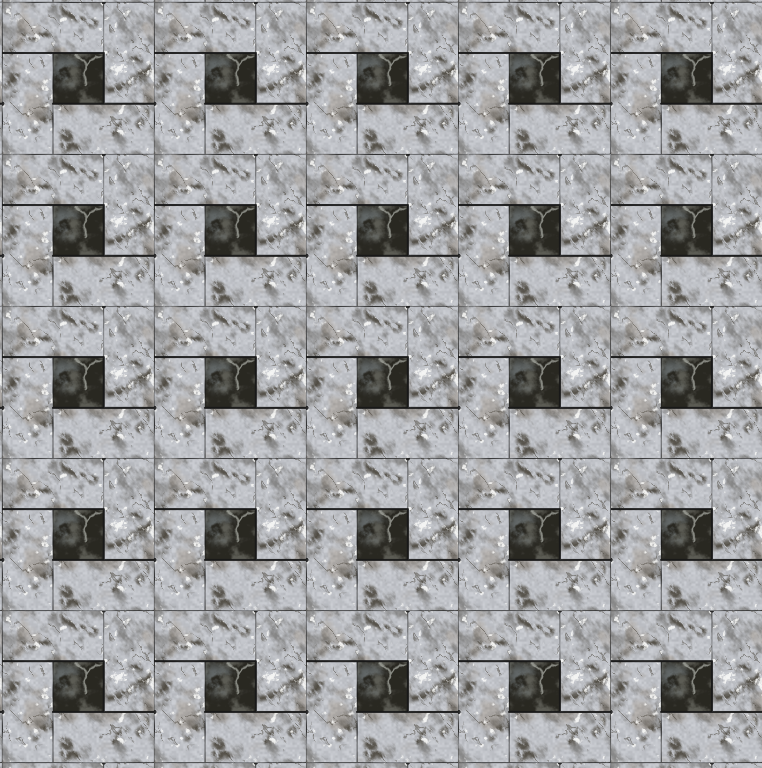
Write a Shadertoy shader that draws this texture.

```glsl
// Weathered pale stone planks in a pinwheel around dark square slabs, five by five.
#define PERIOD 0.198            // pinwheel size, in canvas heights
#define ORIGIN vec2(0.003)      // inset of the first pinwheel from the top left
#define SEAM_WIDTH 0.012        // half width of the fine joints, in plank widths
#define JOINT_WIDTH 0.021       // half width of the deep joints
#define BLOT_WIDTH 0.15         // reach of a stain around its core
#define STAIN_AMOUNT 0.85
#define PALE vec3(0.755, 0.765, 0.787)
#define GREY vec3(0.545, 0.545, 0.545)
#define STAIN vec3(0.27, 0.25, 0.21)
#define SLAB vec3(0.16, 0.155, 0.13)
#define MIST vec3(0.46, 0.49, 0.50)
#define JOINT vec3(0.09, 0.09, 0.09)

// Cores of the stains: start and end, in plank widths from the top left
const vec4 BLOTS[12] = vec4[12](
    vec4(1.20, 0.05, 1.45, 0.32), vec4(1.50, 0.30, 1.78, 0.45),
    vec4(0.45, 0.75, 0.88, 0.62), vec4(2.55, 1.13, 2.66, 1.12),
    vec4(2.15, 1.72, 2.45, 1.68), vec4(2.50, 1.62, 2.90, 1.30),
    vec4(0.10, 1.62, 0.25, 1.48), vec4(0.70, 2.50, 0.84, 2.32),
    vec4(1.22, 2.55, 1.30, 2.70), vec4(1.25, 2.85, 1.50, 2.88),
    vec4(2.25, 2.52, 2.38, 2.36), vec4(2.70, 2.38, 2.85, 2.15));

float hash(vec2 p) {
    return fract(sin(dot(p, vec2(127.1, 311.7))) * 43758.5);
}

float noise(vec2 p) {
    vec2 i = floor(p), f = fract(p);
    f = f * f * (3.0 - 2.0 * f);
    return mix(mix(hash(i), hash(i + vec2(1, 0)), f.x),
               mix(hash(i + vec2(0, 1)), hash(i + vec2(1, 1)), f.x), f.y);
}

float fbm(vec2 p) {
    float sum = 0.0, amp = 0.53;
    for (int i = 0; i < 4; i++) {
        sum += amp * noise(p);
        p = mat2(1.6, 1.2, -1.2, 1.6) * p + 5.7;
        amp *= 0.5;
    }
    return sum;
}

float segment(vec2 p, vec2 a, vec2 b) {
    vec2 ab = b - a;
    return length(p - a - ab * clamp(dot(p - a, ab) / dot(ab, ab), 0.0, 1.0));
}

// Bounds of the piece under q: low corner in xy, high corner in zw
vec4 pieceBounds(vec2 q) {
    if (q.x < 2.0 && q.y < 1.0) return vec4(0, 0, 2, 1);
    if (q.x > 2.0 && q.y < 2.0) return vec4(2, 0, 3, 2);
    if (q.x > 1.0 && q.y > 2.0) return vec4(1, 2, 3, 3);
    if (q.x < 1.0) return vec4(0, 1, 1, 3);
    return vec4(1, 1, 2, 2);
}

vec3 paleStone(vec2 q, vec2 seed, vec2 warped) {
    vec2 s = q + seed;
    vec2 streak = mat2(0.8, 0.6, -0.6, 0.8) * s * vec2(7.0, 3.5);
    float tone = 0.55 * fbm(s * 3.0) + 0.45 * fbm(streak);
    vec3 col = mix(GREY, PALE, smoothstep(0.30, 0.53, tone));
    col += 0.09 * (noise(s * 22.0) - 0.5);

    // Warm clouds and broken hairline cracks
    col *= mix(vec3(1), vec3(0.90, 0.87, 0.83), smoothstep(0.52, 0.72, fbm(s * 1.7 + 3.0)));
    float crack = 1.0 - smoothstep(0.0, 0.028, abs(fbm(streak * 0.6 + 9.0) - 0.5));
    col = mix(col, STAIN, 0.5 * crack * smoothstep(0.48, 0.68, noise(s * 4.0)));

    // Ragged stains
    float blot = 0.0;
    for (int i = 0; i < 12; i++)
        blot = max(blot, 1.0 - smoothstep(0.0, BLOT_WIDTH, segment(warped, BLOTS[i].xy, BLOTS[i].zw)));
    float ragged = smoothstep(0.34, 0.62, fbm(streak * 1.7 + 2.0));
    col = mix(col, STAIN, STAIN_AMOUNT * blot * ragged);

    // Chalky flakes
    return mix(col, vec3(1.0, 1.0, 0.99), 0.8 * smoothstep(0.69, 0.80, fbm(s * 6.0 + 14.0)));
}

vec3 darkSlab(vec2 q, vec2 warped) {
    vec3 col = mix(SLAB, vec3(0.36, 0.36, 0.33), smoothstep(0.35, 0.75, fbm(q * 5.0 + 21.0)));
    float cloud = smoothstep(0.45, 0.05, length(warped - vec2(1.25, 1.35)));
    col = mix(col, MIST, 0.75 * cloud * smoothstep(0.35, 0.65, fbm(q * 6.0)));
    float vein = min(segment(warped, vec2(1.45, 1.03), vec2(1.68, 1.27)),
                     segment(warped, vec2(1.68, 1.27), vec2(1.96, 1.08)));
    vein = min(vein, segment(warped, vec2(1.68, 1.27), vec2(1.60, 1.60)));
    return mix(col, vec3(0.66, 0.67, 0.64), 0.75 * (1.0 - smoothstep(0.0, 0.045, vein)));
}

void mainImage(out vec4 fragColor, in vec2 fragCoord) {
    // Pinwheel coordinates, 0 to 3, running down from the top left
    vec2 p = vec2(fragCoord.x, iResolution.y - fragCoord.y) / iResolution.y;
    vec2 q = 3.0 * fract((p - ORIGIN) / PERIOD);
    float pixel = 3.0 / (PERIOD * iResolution.y);

    vec4 bounds = pieceBounds(q);
    vec2 warped = q + 0.22 * (vec2(fbm(q * 5.0), fbm(q * 5.0 + 31.0)) - 0.5);
    bool isSlab = bounds.xy == vec2(1);
    vec3 col = isSlab ? darkSlab(q, warped) : paleStone(q, bounds.xy * 7.3, warped);

    // Fine seams of uneven strength around every piece
    vec2 gap = min(q - bounds.xy, bounds.zw - q);
    float seam = 1.0 - smoothstep(-0.5, 0.5, (min(gap.x, gap.y) - SEAM_WIDTH) / pixel);
    col = mix(col, JOINT, seam * mix(0.25, 0.85, noise(q * 3.0 + 8.0)));

    // Deep joints beside the slab, and open corners
    float deep = min(segment(q, vec2(0, 1), vec2(2, 1)), segment(q, vec2(1, 2), vec2(3, 2)));
    deep = min(deep, segment(q, vec2(2, 1), vec2(2, 2)));
    deep = min(deep, min(length(q - vec2(2, 0)), length(q - vec2(0, 2))) - 0.02);
    col = mix(col, JOINT, 0.85 * (1.0 - smoothstep(-0.5, 0.5, (deep - JOINT_WIDTH) / pixel)));

    fragColor = vec4(clamp(col, 0.0, 1.0), 1.0);
}
```
